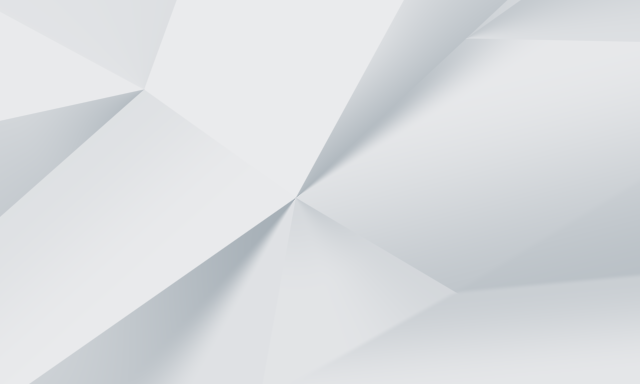
Give the GLSL for this background, as a WebGL 1 fragment shader.

```glsl
precision highp float;
// Pale folded-paper background: facets fan out like wedges from four hub points.
// Each facet gets a grey tone from its angular sweep, distance to the hub or a
// slope; the tones are blended with smooth wedge masks, then tinted cool grey.
uniform vec2 u_resolution;

const float ASPECT = 1.67;
const vec3 SHADOW = vec3(0.63, 0.67, 0.70);
const vec3 PAPER = vec3(0.92, 0.923, 0.93);

// Hubs where the creases meet
const vec2 CENTRE = vec2(0.772, 0.485);
const vec2 LEFT_HUB = vec2(0.376, 0.767);
const vec2 LOW_HUB = vec2(1.189, 0.239);
const vec2 HIGH_HUB = vec2(1.217, 0.900);

// Signed distance to the line a-b, positive on its left
float side(vec2 p, vec2 a, vec2 b) {
  vec2 d = normalize(b - a);
  return d.x * (p.y - a.y) - d.y * (p.x - a.x);
}

// Mask of the wedge running counterclockwise between two rays
float wedge(vec2 p, vec2 hub, vec2 from, vec2 to, float soft) {
  return smoothstep(-soft, soft, side(p, hub, from))
       * smoothstep(-soft, soft, -side(p, hub, to));
}

// Position across a wedge: 0 on the first ray, 1 on the second
float sweep(vec2 p, vec2 hub, vec2 from, vec2 to) {
  float a = max(side(p, hub, from), 0.0);
  float b = max(-side(p, hub, to), 0.0);
  return a / (a + b + 0.00001);
}

// Tone paired with its weight, for a normalised sum
vec2 weighted(float tone, float mask) {
  return vec2(tone, 1.0) * mask;
}

// Broad right facet: tilted slope, shadow under the upper crease, faint fold
float rightTone(vec2 p, float across, float reach) {
  float slope = p.y - 0.25 * (p.x - ASPECT);
  float tone = mix(0.74, 0.905, smoothstep(0.25, 0.9, slope));
  float shade = smoothstep(0.8, 1.0, across);
  tone -= 0.19 * shade * (1.0 - 0.6 * smoothstep(0.3, 0.8, reach));
  float fold = side(p, LOW_HUB, vec2(ASPECT, 0.53));
  return tone - 0.012 * smoothstep(-0.01, 0.01, -fold);
}

// Facets that share the central hub
float centreFan(vec2 p, float soft) {
  vec2 topRay = vec2(1.054, 1.0);
  vec2 lowRay = vec2(0.076, 0.0);
  vec2 darkRay = vec2(0.326, 0.0);
  vec2 paleRay = vec2(0.685, 0.0);
  float reach = distance(p, CENTRE);
  vec2 sum = vec2(0.0);

  float s = sweep(p, CENTRE, LOW_HUB, HIGH_HUB);
  sum += weighted(rightTone(p, s, reach), wedge(p, CENTRE, LOW_HUB, HIGH_HUB, soft));

  s = sweep(p, CENTRE, HIGH_HUB, topRay);
  float lit = mix(0.72, 0.86, smoothstep(0.0, 0.5, reach));
  float upper = mix(0.68 + 0.1 * reach, lit, s);
  sum += weighted(upper, wedge(p, CENTRE, HIGH_HUB, topRay, soft));

  sum += weighted(0.917, wedge(p, CENTRE, topRay, LEFT_HUB, soft));

  float slope = side(p, LEFT_HUB, vec2(0.0, 0.435));
  float broad = mix(0.872, 0.912, smoothstep(0.0, 0.35, slope));
  sum += weighted(broad, wedge(p, CENTRE, LEFT_HUB, lowRay, soft));

  s = sweep(p, CENTRE, lowRay, darkRay);
  float dark = mix(0.65, 0.77, smoothstep(0.0, 0.8, reach));
  float lower = dark + 0.04 * (1.0 - s) * reach;
  sum += weighted(lower, wedge(p, CENTRE, lowRay, darkRay, soft));

  s = sweep(p, CENTRE, darkRay, paleRay);
  float pale = mix(dark, 0.875, smoothstep(0.0, 0.45, s));
  sum += weighted(pale, wedge(p, CENTRE, darkRay, paleRay, soft));

  s = sweep(p, CENTRE, paleRay, LOW_HUB);
  float bottom = mix(0.885, 0.83, smoothstep(0.4, 1.0, s));
  bottom -= 0.05 * (1.0 - smoothstep(0.0, 0.25, reach));
  sum += weighted(bottom, wedge(p, CENTRE, paleRay, LOW_HUB, soft));

  return sum.x / max(sum.y, 0.0001);
}

// Three facets opening toward the left border
float addLeftFan(float tone, vec2 p, float soft) {
  vec2 topRay = vec2(0.461, 1.0);
  vec2 highRay = vec2(0.0, 0.970);
  vec2 midRay = vec2(0.0, 0.685);
  vec2 lowRay = vec2(0.0, 0.435);
  float s = sweep(p, LEFT_HUB, topRay, highRay);
  tone = mix(tone, mix(0.865, 0.885, s), wedge(p, LEFT_HUB, topRay, highRay, soft));
  tone = mix(tone, 0.912, wedge(p, LEFT_HUB, highRay, midRay, soft));
  s = sweep(p, LEFT_HUB, midRay, lowRay);
  float tip = 1.0 - smoothstep(0.0, 0.35, distance(p, LEFT_HUB));
  float grey = mix(0.825, 0.775, s) - 0.07 * tip;
  return mix(tone, grey, wedge(p, LEFT_HUB, midRay, lowRay, soft));
}

// Facets in the upper and lower right corners
float addRightCorners(float tone, vec2 p, float soft) {
  vec2 edgeRay = vec2(ASPECT, 0.891);
  vec2 topRay = vec2(1.359, 1.0);
  float s = sweep(p, HIGH_HUB, edgeRay, topRay);
  float upper = mix(0.865, 0.77, smoothstep(0.0, 1.0, s));
  tone = mix(tone, upper, wedge(p, HIGH_HUB, edgeRay, topRay, soft));
  vec2 lowRay = vec2(0.761, 0.0);
  vec2 sideRay = vec2(ASPECT, 0.283);
  float depth = -side(p, LOW_HUB, sideRay);
  float lower = mix(0.79, 0.895, smoothstep(0.0, 0.25, depth));
  return mix(tone, lower, wedge(p, LOW_HUB, lowRay, sideRay, 0.008));
}

void main() {
  vec2 p = gl_FragCoord.xy / u_resolution * vec2(ASPECT, 1.0);
  float soft = 0.8 / u_resolution.y;
  float tone = centreFan(p, soft);
  tone = addLeftFan(tone, p, soft);
  tone = addRightCorners(tone, p, soft);
  float light = (tone - SHADOW.r) / (PAPER.r - SHADOW.r);
  gl_FragColor = vec4(mix(SHADOW, PAPER, light), 1.0);
}
```
